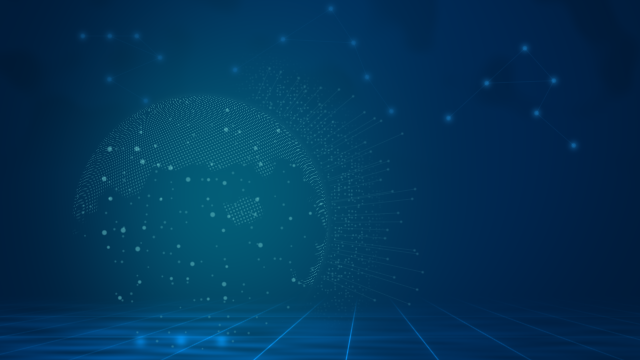
Give the GLSL for this background, as a Shadertoy shader.

```glsl
// A dotted globe with rays and constellations above a glowing perspective floor.
const vec3 NAVY = vec3(0.0, 0.142, 0.305);
const vec3 SHADOW = vec3(0.0, 0.105, 0.225);
const vec3 TEAL = vec3(0.01, 0.365, 0.465);
const vec3 FLOOR_BLUE = vec3(0.0, 0.31, 0.58);
const vec3 LINE_BLUE = vec3(0.03, 0.56, 0.9);
const vec3 NODE_BLUE = vec3(0.07, 0.42, 0.67);
const vec3 PALE = vec3(0.36, 0.71, 0.74);
const vec2 GLOBE = vec2(0.556, 0.38);
const float RADIUS = 0.358;
const vec2 VANISH = vec2(1.009, 0.264);
const float HORIZON = 0.185;
const float GLOW_FALLOFF = 4.9;
const float LANE = 0.97;        // lane width per unit of depth
const float DOT_PITCH = 0.027;  // globe dot spacing, radians
const int RAYS = 38;

float pixel;  // size of one pixel in canvas units

float hash(vec2 p) { return fract(sin(dot(p, vec2(127.1, 311.7))) * 43758.5); }

vec2 gradient(vec2 p) {
    float a = 6.2832 * hash(p);
    return vec2(cos(a), sin(a));
}

float noise(vec2 p) {
    vec2 i = floor(p), f = fract(p), e = vec2(1, 0);
    vec2 u = f * f * (3.0 - 2.0 * f);
    float low = mix(dot(gradient(i), f), dot(gradient(i + e), f - e), u.x);
    float high = mix(dot(gradient(i + e.yx), f - e.yx), dot(gradient(i + 1.0), f - 1.0), u.x);
    return mix(low, high, u.y);
}

float fill(float d, float r) { return 1.0 - smoothstep(r - pixel, r + pixel, d); }

float bell(float x) { return exp(-x * x); }

float segment(vec2 p, vec2 a, vec2 b) {
    vec2 v = b - a;
    return length(p - a - v * clamp(dot(p - a, v) / dot(v, v), 0.0, 1.0));
}

// One dot per jittered cell, kept with the given probability
float scatter(vec2 p, float cell, float keep, float size) {
    vec2 id = floor(p / cell);
    vec2 spot = 0.25 + 0.5 * vec2(hash(id + 3.1), hash(id + 7.7));
    float r = size * (0.5 + 0.5 * hash(id + 1.3));
    return step(hash(id), keep) * fill(length(p - (id + spot) * cell), r);
}

// Six nodes: two climb to the apex, three zigzag down from it
vec2 node(int i, vec2 apex, vec2 rise, vec2 fall, float sway) {
    float q = float(i) - 2.0;
    return apex + (q < 0.0 ? q * rise : q * fall + vec2(sway * sin(2.2 * q), 0));
}

float constellation(vec2 p, vec2 apex, vec2 rise, vec2 fall, float sway) {
    vec2 last = node(3, apex, rise, fall, sway);
    float light = 0.0, web = segment(p, last, apex - rise);
    last = apex - rise;
    for (int i = 0; i < 6; i++) {
        vec2 n = node(i, apex, rise, fall, sway);
        web = min(web, segment(p, last, n));
        float d = length(p - n);
        light += 0.3 * fill(d, 0.006) + 0.5 * bell(d / 0.0127);
        last = n;
    }
    return light + 0.15 * fill(web, 0.0006);
}

vec3 backdrop(vec2 p) {
    vec3 col = mix(NAVY, SHADOW, smoothstep(0.4, 1.0, length(p - vec2(0.98, 0.66))));
    float clouds = noise(p * 4.0) + 0.5 * noise(p * 9.0);
    col *= 1.0 - 0.12 * smoothstep(0.0, 0.3, clouds) * smoothstep(0.45, 0.8, p.y);
    vec2 g = p - vec2(0.62, 0.45);
    g.x *= g.x < 0.0 ? 1.25 : 1.0;
    col = mix(col, TEAL, exp(-GLOW_FALLOFF * dot(g, g)));
    return col + vec3(0, 0.03, 0.05) * bell(length(p - vec2(0.9, 0.95)) / 0.35);
}

vec3 floorLight(vec2 p) {
    float depth = max(VANISH.y - p.y, 0.02), near = smoothstep(HORIZON, 0.04, p.y);
    float u = (p.x - VANISH.x) / depth;
    float lane = abs(fract((u + 0.18) / LANE + 0.5) - 0.5) * LANE * depth / sqrt(1.0 + u * u);
    float row = abs(fract(0.5 / depth) - 0.5) * 2.0 * depth * depth;
    float pool = bell((p.x - 0.48) / 0.48), center = bell((p.x - 0.95) / 0.38);
    float streak = 0.75 + 0.9 * noise(p * vec2(5, 75));
    vec3 light = FLOOR_BLUE * streak * (0.13 + 0.36 * pool);
    float lines = (fill(lane, 0.0012) + 0.15 * exp(-lane * 150.0)) * (0.08 + 0.42 * center);
    lines += fill(row, 0.0008) * (0.08 + 0.14 * pool);
    for (int i = 0; i < 3; i++)
        lines += 0.3 * bell(length(p - vec2(0.39 + 0.113 * float(i), 0.053)) / 0.016);
    return (light + LINE_BLUE * lines) * near;
}

// Land dots on the sphere, rim arc and loose sparks
float globe(vec2 d) {
    float r = length(d), inside = 1.0 - smoothstep(0.98, 1.0, r);
    vec2 t = mat2(0.92, -0.39, 0.39, 0.92) * d;
    vec2 lonLat = vec2(atan(t.x, sqrt(max(1.0 - r * r, 0.001))), asin(clamp(t.y, -1.0, 1.0)));
    float dots = 1.0 - smoothstep(0.08, 0.45, length(fract(lonLat / DOT_PITCH) - 0.5));
    float rough = 0.22 * noise(d * 5.0) + 0.1 * noise(d * 13.0);
    float band = d.y - 0.45 + 0.29 * pow(abs(d.x - 0.25), 2.0);
    float strip = min(min(r - 0.9, d.x - 0.3), d.y + 0.5);
    float island = 0.13 - length(d - vec2(0.39, 0.12));
    float land = smoothstep(0.0, 0.06, max(max(band, strip), island) + rough);
    land *= 0.55 + 0.45 * smoothstep(-1.0, 0.0, d.x);
    float rim = exp(-abs(r - 1.0) * 60.0) * smoothstep(-0.1, 0.9, d.x + d.y);
    vec2 p = d * RADIUS;
    float sparks = scatter(p, 0.047, 0.32, 0.0068) + 0.6 * scatter(p + 0.4, 0.022, 0.2, 0.0032);
    return inside * (0.36 * dots * land + 0.58 * sparks) + 0.05 * rim;
}

// Radial threads with bright tips, amid a spray of particles
float burst(vec2 d) {
    float r = length(d), angle = atan(d.y, d.x), light = 0.0;
    for (int i = 0; i < RAYS; i++) {
        float k = float(i), a = mix(-0.42, 1.15, (k + hash(vec2(k, 2))) / float(RAYS));
        float reach = mix(1.78, 1.35, smoothstep(0.35, 1.1, a)) - 0.35 * hash(vec2(k, 5));
        vec2 dir = vec2(cos(a), sin(a));
        light += 0.14 * fill(segment(d, dir * 1.05, dir * reach) * RADIUS, 0.0006);
        light += 0.25 * fill(length(d - dir * reach) * RADIUS, 0.0032);
    }
    float sector = smoothstep(-0.75, -0.3, angle) * (1.0 - smoothstep(0.95, 1.4, angle));
    float shell = smoothstep(1.0, 1.06, r) * (1.0 - smoothstep(1.15, 1.5, r));
    return light + 0.4 * sector * shell * scatter(d * RADIUS, 0.0095, 0.5, 0.0023);
}

void mainImage(out vec4 fragColor, in vec2 fragCoord) {
    pixel = 1.0 / iResolution.y;
    vec2 p = fragCoord * pixel, d = (p - GLOBE) / RADIUS;
    vec3 col = backdrop(p) + floorLight(p);
    col = mix(col, PALE, min(globe(d) + 0.75 * burst(d), 0.8));

    // Constellations: left, centre and right
    float stars = 0.6 * constellation(p, vec2(0.38, 0.9), vec2(0.075, 0), vec2(0, -0.06), 0.08);
    stars += 0.75 * constellation(p, vec2(0.919, 0.976), vec2(0.133, 0.085), vec2(0.055, -0.095), 0.01);
    stars += constellation(p, vec2(1.458, 0.866), vec2(0.106, 0.097), vec2(0.04, -0.09), 0.05);
    fragColor = vec4(mix(col, NODE_BLUE, min(stars, 0.9)), 1);
}
```
